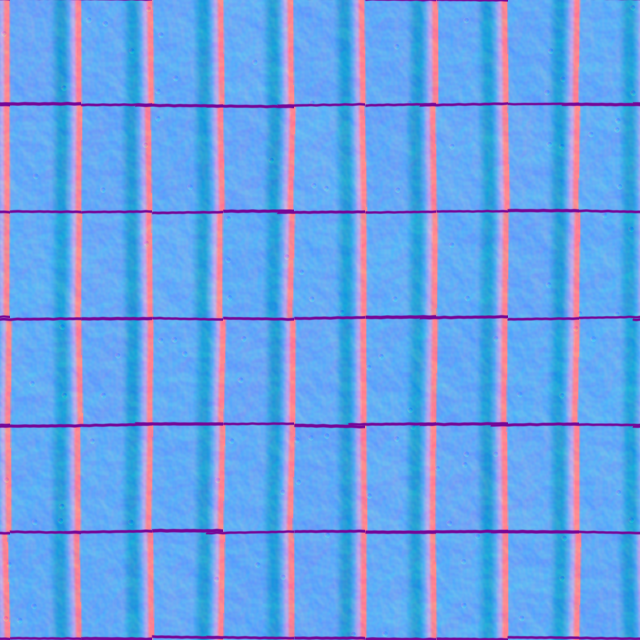
A Shadertoy shader for this texture map:

```glsl
// Tangent-space normal map of interlocking roof tiles with raised side ribs and lapped lower edges.

const vec2 TILES = vec2(9.0, 6.0);         // repeats across and down
const vec2 GRID_SHIFT = vec2(0.137, 0.014);

const vec3 FACE_BLUE = vec3(0.395, 0.670, 0.965);
const vec3 SLOPE_TEAL = vec3(0.130, 0.620, 0.840);
const vec3 RISE_LAVENDER = vec3(0.740, 0.655, 0.920);
const vec3 RIB_PINK = vec3(1.000, 0.520, 0.570);
const vec3 LAP_PURPLE = vec3(0.460, 0.020, 0.590);

// Integer hash of a wrapped cell, two values in 0..1
vec2 hash2(vec2 cell, vec2 period, uint seed) {
    uvec2 v = uvec2(mod(cell, period) + 0.5) + uvec2(seed * 97u, seed * 57u);
    v = v * 1664525u + 1013904223u;
    v.x += v.y * 1664525u;
    v.y += v.x * 1664525u;
    v ^= v >> 16u;
    v.x += v.y * 1664525u;
    v.y += v.x * 1664525u;
    v ^= v >> 16u;
    return vec2(v & 65535u) / 65535.0;
}

float cornerSlope(vec2 cell, vec2 offset, vec2 period, uint seed) {
    float angle = 6.28318 * hash2(cell, period, seed).x;
    return dot(vec2(cos(angle), sin(angle)), offset);
}

// Gradient noise that wraps over the unit square
float gradientNoise(vec2 uv, vec2 period, uint seed) {
    vec2 p = uv * period, i = floor(p), f = p - i;
    vec2 s = f * f * f * (f * (f * 6.0 - 15.0) + 10.0);
    vec2 e = vec2(1.0, 0.0);
    float low = mix(cornerSlope(i, f, period, seed), cornerSlope(i + e, f - e, period, seed), s.x);
    float high = mix(cornerSlope(i + e.yx, f - e.yx, period, seed), cornerSlope(i + 1.0, f - 1.0, period, seed), s.x);
    return mix(low, high, s.y);
}

// Sparse round pits, at most one in each wrapped cell
float pits(vec2 uv, vec2 period) {
    vec2 p = uv * period, cell = floor(p);
    vec2 center = 0.3 + 0.4 * hash2(cell, period, 11u);
    float present = step(0.95, hash2(cell, period, 12u).x);
    return present * (1.0 - smoothstep(0.04, 0.22, length(p - cell - center)));
}

// Fine relief of the tile face
float clayHeight(vec2 uv) {
    float h = gradientNoise(uv, vec2(22.0), 1u) * 0.9;
    h += gradientNoise(uv, vec2(63.0, 56.0), 2u) * 0.45;
    h += gradientNoise(uv, vec2(150.0, 130.0), 3u) * 0.16;
    return h - 0.35 * pits(uv, vec2(46.0));
}

vec2 claySlope(vec2 uv, float stepSize) {
    float h = clayHeight(uv);
    return vec2(clayHeight(uv + vec2(stepSize, 0.0)) - h, clayHeight(uv + vec2(0.0, stepSize)) - h) / stepSize;
}

// Sideways drift and lean of one rib
float ribShift(float column, float row, float y) {
    vec2 r = hash2(vec2(column, row), TILES, 5u) - 0.5;
    return r.x * 0.035 + (y - row - 0.5) * r.y * 0.075;
}

// Vertical drift and lean of one lower edge
float lapShift(float column, float row, float x) {
    vec2 r = hash2(vec2(column, row), TILES, 6u) - 0.5;
    return r.x * 0.026 + (x - column - 0.5) * r.y * 0.026;
}

// Cross section, measured leftward from the right-hand rib
vec3 tileProfile(float toRight, float fromLeft, float slopeDepth, float aa) {
    float slope = smoothstep(0.14, 0.25, toRight) * (1.0 - smoothstep(0.29, 0.45, toRight));
    vec3 color = mix(FACE_BLUE, SLOPE_TEAL, slope * slopeDepth);
    color = mix(color, RISE_LAVENDER, 1.0 - smoothstep(0.095, 0.175, toRight));
    color = mix(color, RIB_PINK, 1.0 - smoothstep(0.045, 0.100, toRight));
    return mix(color, RIB_PINK, 0.6 * (1.0 - smoothstep(0.0, aa, fromLeft)));
}

// Dark lower edge of one tile, sometimes running on beneath its left neighbour
float lapLine(float column, float row, vec2 p, float wobble, vec2 aa) {
    vec2 r = hash2(vec2(column, row), TILES, 7u);
    float start = column - 0.24 * step(0.6, r.x);
    float span = smoothstep(start - aa.x, start + aa.x, p.x)
        * (1.0 - smoothstep(column + 1.0, column + 1.0 + 2.0 * aa.x, p.x));
    float dist = abs(p.y - row - lapShift(column, row, p.x) - wobble);
    float halfWidth = mix(0.011, 0.016, r.y);
    return span * (1.0 - smoothstep(halfWidth - aa.y, halfWidth + aa.y, dist));
}

void mainImage(out vec4 fragColor, in vec2 fragCoord) {
    vec2 uv = fragCoord / iResolution.xy;
    vec2 p = uv * TILES - GRID_SHIFT;
    vec2 aa = max(TILES / iResolution.xy, vec2(0.010, 0.005));

    // Locate the tile between its uneven edges
    float lapRow = round(p.y), lapColumn = floor(p.x);
    float row = lapRow - 1.0 + step(lapRow + lapShift(lapColumn, lapRow, p.x), p.y);
    float rib = round(p.x);
    float column = rib - 1.0 + step(rib + ribShift(rib, row, p.y), p.x);
    float fromLeft = p.x - column - ribShift(column, row, p.y);
    float toRight = column + 1.0 + ribShift(column + 1.0, row, p.y) - p.x;

    // Tile shape and small differences in tilt
    vec2 tilt = hash2(vec2(column, row), TILES, 8u) - 0.5;
    vec3 color = tileProfile(toRight, fromLeft, 0.92 + 0.16 * tilt.x, 2.0 * aa.x);
    color.rg += tilt * vec2(0.035, 0.025);

    // Clay grain
    vec2 grain = clamp(claySlope(uv, 0.0015) * 0.0010, -0.09, 0.09);
    color += vec3(-grain.x, -grain.y, 0.25 * (grain.x + grain.y));

    // Lapped edges
    float wobble = 0.006 * gradientNoise(uv, vec2(90.0, 12.0), 9u);
    float lap = max(lapLine(lapColumn, lapRow, p, wobble, aa), lapLine(lapColumn + 1.0, lapRow, p, wobble, aa));
    color = mix(color, LAP_PURPLE, lap);

    fragColor = vec4(clamp(color, 0.0, 1.0), 1.0);
}
```
